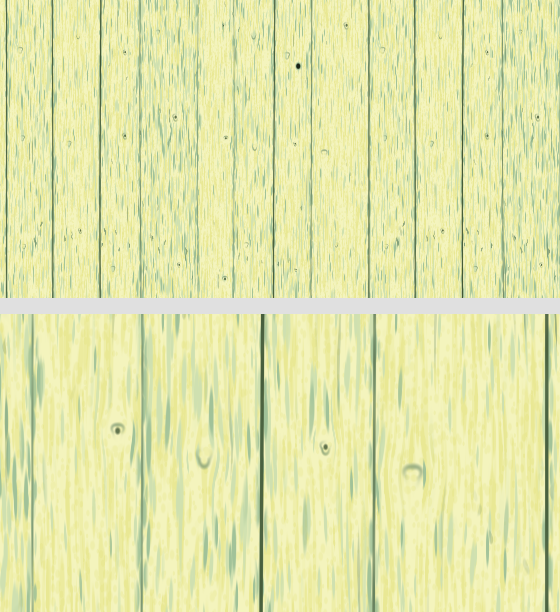
Top: the whole. Bottom: its middle third, enlarged.
Reproduce this texture procedurally as a Shadertoy shader.

```glsl
// Weathered boards in flaking cream and yellow paint, in a run of eight uneven
// planks that repeats across. Stretched cellular noise makes the grain, flakes
// and cracks; layered sines vary the wear; knots are scattered by hash.

const float PERIOD = 0.6471;   // width of one run of planks, canvas width = 1
const float START = 0.0117;    // first joint
const float EDGE[9] = float[9](0.0, 0.082, 0.168, 0.2396, 0.3425, 0.4049, 0.4779, 0.5443, 0.6471);
const float WEAR[8] = float[8](0.6, 0.4, 0.5, 0.85, 0.25, 0.55, 0.5, 0.35);
const float JOINT_DARK[9] = float[9](0.85, 0.9, 1.0, 0.5, 0.2, 0.25, 0.9, 0.5, 0.85);

const vec3 CREAM  = vec3(0.955, 0.955, 0.74);
const vec3 YELLOW = vec3(0.915, 0.91, 0.58);
const vec3 PALE   = vec3(0.81, 0.88, 0.69);
const vec3 SAGE   = vec3(0.63, 0.76, 0.60);
const vec3 MOSS   = vec3(0.45, 0.57, 0.43);
const vec3 DARK   = vec3(0.24, 0.33, 0.20);

vec3 hash3(vec2 p) {
    vec3 q = fract(p.xyx * vec3(0.1031, 0.1030, 0.0973));
    q += dot(q, q.yxz + 33.33);
    return fract((q.xxy + q.yzz) * q.zyx);
}

// Cellular slivers: a share "amount" of the stretched cells holds a soft spot
float slivers(vec2 p, vec2 scale, float amount) {
    p *= scale;
    vec2 cell = floor(p);
    float mask = 0.0;
    for (int j = -1; j <= 1; j++)
    for (int i = -1; i <= 1; i++) {
        vec2 c = cell + vec2(i, j);
        vec3 h = hash3(c + 17.0);
        float radius = 0.25 + 0.35 * fract(h.z * 7.3);
        float spot = smoothstep(1.0, 0.5, length(p - c - h.xy) / radius);
        mask = max(mask, spot * smoothstep(0.0, 0.1, amount - h.z));
    }
    return mask;
}

// Joint position with a slight lean; the ends of the run stay straight
float joint(int i, float y) {
    float k = float(i);
    return EDGE[i] + 0.0001 * k * (8.0 - k) * sin(5.0 * y + k * k);
}

// Slow patches of stronger and weaker wear, 0 to 1
float patches(vec2 p) {
    return 0.5 + 0.3 * sin(91.0 * p.x + 3.0 * sin(13.0 * p.y))
               + 0.2 * sin(37.0 * p.y + 67.0 * p.x);
}

// Solid line with soft edges
float line(float dist, float halfWidth, float soft) {
    return 1.0 - smoothstep(halfWidth - soft, halfWidth + soft, dist);
}

void mainImage(out vec4 fragColor, in vec2 fragCoord) {
    vec2 uv = fragCoord / iResolution.x;
    float soft = 0.7 / iResolution.x;
    vec2 p = vec2(mod(uv.x - START, PERIOD), uv.y);

    // Find the plank and the distance to its nearer joint
    int id = 0;
    for (int i = 1; i < 8; i++) if (p.x > joint(i, p.y)) id = i;
    float left = joint(id, p.y), right = joint(id + 1, p.y);
    bool nearLeft = p.x - left < right - p.x;
    float edgeDist = min(p.x - left, right - p.x);
    float jointDark = nearLeft ? JOINT_DARK[id] : JOINT_DARK[id + 1];

    // Knots: grain bends around broken, lopsided rings
    vec2 grain = p;
    float ring = 0.0, core = 0.0;
    for (int k = 0; k < 3; k++) {
        vec3 h = hash3(vec2(id * 3 + k, 7.0));
        vec2 centre = vec2(mix(EDGE[id], EDGE[id + 1], 0.2 + 0.6 * h.x),
                           0.08 + 0.2 * float(k) + 0.1 * (h.y - 0.5));
        vec2 away = p - centre;
        float d = length(away * vec2(1.0, 0.75)) / (0.0022 + 0.0025 * h.z);
        float angle = atan(away.y, away.x);
        float broken = 0.5 + 0.5 * sin(angle + 6.3 * h.x);
        ring = max(ring, smoothstep(0.5, 0.0, abs(d - 1.0 - 0.15 * sin(3.0 * angle))) * broken);
        core = max(core, smoothstep(0.7, 0.2, d) * step(0.6, h.x));
        grain.x -= 0.6 * away.x * exp(-d * d / 8.0);
    }
    grain.x += 0.0012 * sin(19.0 * p.y + 40.0 * p.x) + 0.0004 * sin(71.0 * p.y + 200.0 * p.x);
    grain.y += 3.7 * float(id);

    // Wear grows in patches, beside the joints and in a low band
    float fringe = exp(-edgeDist / 0.005);
    float band = exp(-pow((p.y - 0.1) / 0.05, 2.0));
    float patchy = patches(grain);
    float wear = WEAR[id] * (0.7 + 0.5 * patchy) + 0.6 * fringe;

    // Paint: long grain lines, short streaks and fine stipple
    float streak = slivers(grain, vec2(290.0, 24.0), 0.7 + 0.3 * WEAR[id]);
    float thread = slivers(grain + 3.0, vec2(340.0, 8.0), 0.65);
    float stipple = slivers(grain + 5.0, vec2(300.0, 150.0), 0.8);
    float yellow = 0.75 * streak + 0.5 * thread + 0.4 * stipple;
    vec3 col = mix(CREAM, YELLOW, clamp(yellow, 0.0, 1.0));

    // Bare wood in thin broken lines
    col = mix(col, PALE, slivers(grain + 2.0, vec2(310.0, 30.0), 0.75 * wear));
    col = mix(col, PALE, 0.9 * slivers(grain + 7.0, vec2(330.0, 9.0), 0.45 * wear));
    col = mix(col, SAGE, slivers(grain + 9.0, vec2(290.0, 26.0), 0.38 * wear));

    // Ragged flakes and long hairline cracks
    vec2 ragged = grain + vec2(0.0012, 0.002) * sin(grain.yx * vec2(310.0, 900.0));
    float flakes = slivers(ragged + 13.0, vec2(170.0, 50.0), 0.02 + 0.08 * patchy * (wear + band));
    float cracks = slivers(grain + 21.0, vec2(340.0, 10.0), 0.05 + 0.07 * wear);
    col = mix(col, MOSS, max(0.85 * flakes, 0.65 * cracks));
    col = mix(col, MOSS, 0.65 * ring);
    col = mix(col, DARK, 0.8 * core);

    // One open knot hole
    float hole = length((uv - vec2(0.5326, 0.414)) * vec2(1.0, 0.75));
    col = mix(col, SAGE, line(hole, 0.0052, 0.0015));
    col = mix(col, DARK * 0.4, line(hole, 0.0036, soft));

    // Joints: ragged faded margin, then a thin line of uneven strength
    float chips = slivers(vec2(p.x, grain.y) + 31.0, vec2(220.0, 40.0), 0.9);
    float uneven = 0.75 + 0.25 * sin(43.0 * p.y + 9.0 * sin(17.0 * p.y) + 50.0 * jointDark);
    col = mix(col, SAGE, 0.9 * chips * line(edgeDist, 0.003, 0.0015));
    float strength = mix(uneven, 1.0, jointDark);
    col = mix(col, mix(SAGE * 0.9, DARK, jointDark), strength * line(edgeDist, 0.0005 + 0.0006 * jointDark, soft));

    fragColor = vec4(col, 1.0);
}
```
